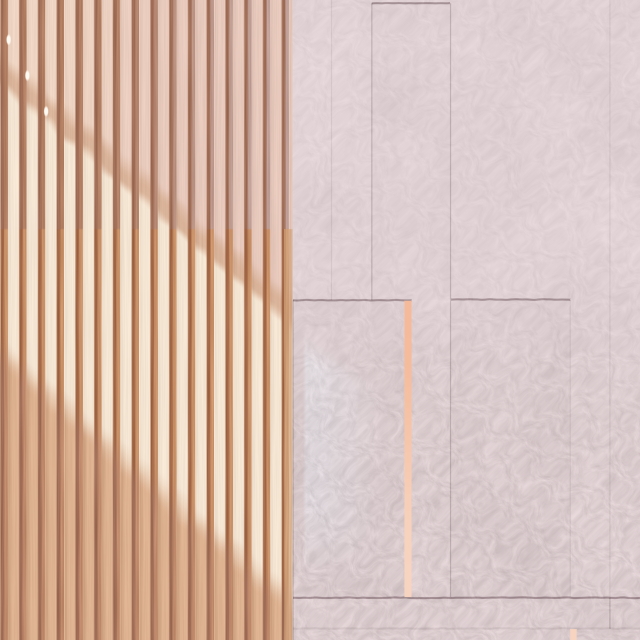
Give the GLSL for this texture, as a WebGL 1 fragment shader.

```glsl
precision highp float;
// Sunlit vertical timber slats beside a pale, rough plaster wall.
// The slats repeat with fract under diagonal bands of light; the wall is
// layered gradient noise with shaded panel seams and peach light strips.
uniform vec2 u_resolution;

vec2 gradientAt(vec2 cell) {
  float h = fract(sin(dot(cell, vec2(127.1, 311.7))) * 4375.54);
  return vec2(cos(6.2832 * h), sin(6.2832 * h));
}

float noise(vec2 p) {
  vec2 i = floor(p), f = fract(p);
  vec2 u = f * f * f * (f * (f * 6.0 - 15.0) + 10.0);
  vec2 e = vec2(1.0, 0.0);
  float a = dot(gradientAt(i), f);
  float b = dot(gradientAt(i + e.xy), f - e.xy);
  float c = dot(gradientAt(i + e.yx), f - e.yx);
  float d = dot(gradientAt(i + e.xx), f - e.xx);
  return mix(mix(a, b, u.x), mix(c, d, u.x), u.y);
}

float fbm(vec2 p) {
  float sum = 0.0, amp = 0.5;
  for (int i = 0; i < 4; i++) {
    sum += amp * noise(p);
    p = mat2(1.6, 1.2, -1.2, 1.6) * p + 3.7;
    amp *= 0.5;
  }
  return sum;
}

// Antialiased rectangle between two corners.
float box(vec2 p, vec2 lo, vec2 hi) {
  vec2 d = abs(p - 0.5 * (lo + hi)) - 0.5 * (hi - lo);
  float aa = 0.7 / u_resolution.y;
  return 1.0 - smoothstep(-aa, aa, max(d.x, d.y));
}

// Thin seams running from a start point along one axis.
float seamX(vec2 p, float x, float y0, float y1) {
  return box(p, vec2(x - 0.0009, y0), vec2(x + 0.0009, y1));
}
float seamY(vec2 p, float y, float x0, float x1) {
  float wobble = 0.0012 * noise(vec2(p.x * 70.0, y * 9.0));
  return box(p + vec2(0.0, wobble), vec2(x0, y - 0.0016), vec2(x1, y + 0.0016));
}

vec3 slats(vec2 p) {
  float cell = (p.x - 0.0130) / 0.0293;
  float phase = fract(cell), index = floor(cell);
  float aa = max(0.04, 35.0 / u_resolution.x);
  float upper = smoothstep(0.640, 0.644, p.y);
  float grain = noise(vec2(p.x * 420.0, p.y * 9.0 + index * 5.0));

  // Light falls in a diagonal sheet, cut by a narrow shadow above it.
  float rough = 0.012 * noise(p * 24.0);
  float sheet = smoothstep(-0.025, 0.035, p.y - 0.445 + 0.86 * p.x + rough);
  float rise = p.y - 0.885 + 0.83 * p.x + rough;
  float shadow = smoothstep(-0.025, -0.004, rise) * (1.0 - smoothstep(0.005, 0.042, rise));
  float above = smoothstep(-0.01, 0.03, rise);

  vec3 face = mix(vec3(0.87, 0.70, 0.57), vec3(0.96, 0.90, 0.83), sheet);
  vec3 high = mix(vec3(0.94, 0.84, 0.77), vec3(0.91, 0.79, 0.74), smoothstep(0.05, 0.3, p.x));
  face = mix(face, high, above);
  face = mix(face, vec3(0.83, 0.66, 0.55), 0.8 * shadow);
  face -= 0.07 * smoothstep(0.25, 0.0, phase) * (1.0 - 0.5 * sheet);

  // Recess: dark edge beside the face, then a warmer return.
  vec3 edge = mix(vec3(0.62, 0.42, 0.33), vec3(0.63, 0.40, 0.27), sheet * (1.0 - upper));
  vec3 side = mix(vec3(0.75, 0.54, 0.42), vec3(0.79, 0.57, 0.41), sheet);
  side = mix(side, mix(vec3(0.68, 0.48, 0.38), vec3(0.74, 0.64, 0.64),
             smoothstep(0.12, 0.42, p.x)), 0.8 * upper);
  vec3 recess = mix(edge, side, smoothstep(0.70, 0.84, phase));

  float gap = smoothstep(0.58 - aa, 0.58 + aa, phase) * (1.0 - smoothstep(1.0 - aa, 1.0, phase));
  vec3 col = mix(face, recess, gap) + grain * mix(0.035, 0.07, gap);

  // The last timber return stays warm beside the wall.
  float last = box(p, vec2(0.444, -0.1), vec2(0.458, 0.642));
  col = mix(col, vec3(0.82, 0.64, 0.49) + 0.06 * grain, 0.7 * last);

  for (int i = 0; i < 3; i++) {
    vec2 spot = vec2(0.0135, 0.938) + float(i) * vec2(0.0293, -0.056);
    float d = length((p - spot) * vec2(1.0, 0.45)) - 0.003;
    col = mix(col, vec3(1.0, 0.98, 0.95), 1.0 - smoothstep(-0.001, 0.0015, d));
  }
  return col;
}

vec3 wall(vec2 p) {
  float cloud = fbm(p * 7.0), relief = fbm(p * 75.0 + 2.0 * noise(p * 30.0));
  float low = 1.0 - smoothstep(0.25, 0.65, p.y);
  vec3 col = mix(vec3(0.875, 0.82, 0.83), vec3(0.855, 0.795, 0.805), low);
  float panels = box(p, vec2(0.458, 0.067), vec2(0.632, 0.531))
               + box(p, vec2(0.705, 0.067), vec2(0.891, 0.531))
               + 0.6 * box(p, vec2(0.581, 0.531), vec2(0.703, 0.995));
  col += 0.045 * cloud + relief * mix(0.07, 0.13, low) - 0.012 * panels;

  // Cool patch of daylight, fading towards the right.
  float patchLight = smoothstep(0.472, 0.479, p.x) * (1.0 - smoothstep(0.49, 0.62, p.x))
    * smoothstep(0.07, 0.22, p.y) * (1.0 - smoothstep(-0.02, 0.03, p.y - 0.455 + 0.6 * (p.x - 0.476)));
  col += patchLight * vec3(0.025, 0.055, 0.06);

  // Strong seams, then faint joints.
  float strong = seamY(p, 0.531, 0.458, 0.643) + seamY(p, 0.532, 0.705, 0.891)
    + seamY(p, 0.066, 0.458, 1.1) + seamY(p, 0.995, 0.581, 0.703);
  float medium = seamX(p, 0.704, 0.067, 0.995) + seamX(p, 0.581, 0.531, 0.995)
    + seamX(p, 0.953, 0.018, 0.066) + seamX(p, 0.458, -0.1, 0.531);
  float faint = seamX(p, 0.518, 0.531, 1.1) + seamX(p, 0.891, 0.067, 0.531)
    + seamX(p, 0.953, 0.067, 1.1) + seamY(p, 0.018, 0.458, 1.1);
  col -= vec3(0.23, 0.25, 0.24) * strong + 0.14 * medium + 0.055 * faint;

  float strip = box(p, vec2(0.632, 0.067), vec2(0.643, 0.530))
              + box(p, vec2(0.891, -0.1), vec2(0.901, 0.017));
  vec3 peach = mix(vec3(0.97, 0.83, 0.75), vec3(0.96, 0.73, 0.60), smoothstep(0.1, 0.5, p.y));
  return mix(col, peach, strip);
}

void main() {
  vec2 p = gl_FragCoord.xy / u_resolution;
  float aa = 0.7 / u_resolution.x;
  vec3 col = mix(slats(p), wall(p), smoothstep(0.457 - aa, 0.457 + aa, p.x));
  gl_FragColor = vec4(clamp(col, 0.0, 1.0), 1.0);
}
```
